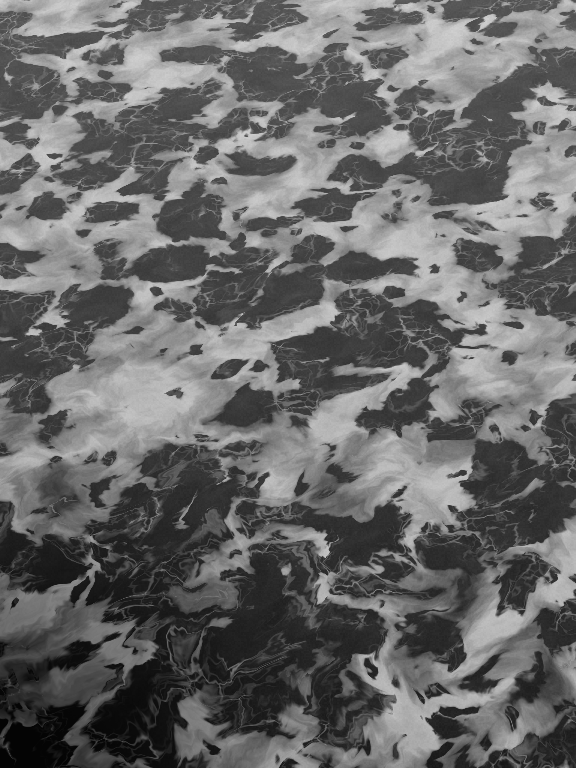
Reproduce this texture procedurally as a Shadertoy shader.

```glsl
vec2 hash2(vec2 p) {
    vec3 h = fract(p.xyx * vec3(.1031, .1030, .0973));
    h += dot(h, h.yzx + 33.33);
    return fract((h.xx + h.yz) * h.zy);
}

// Layered, self-bending sines, roughly -0.8 to 0.8
float waves(vec2 p) {
    const mat2 turn = mat2(.8, .6, -.6, .8);
    float sum = 0., amp = .62;
    for (int i = 0; i < 5; i++) {
        p += .55 * sin(p.yx * 1.13 + float(i) * 1.7);
        sum += amp * sin(p.x) * sin(p.y + .6);
        p = turn * p * 1.87 + 3.1;
        amp *= .56;
    }
    return sum;
}

// Cellular noise: x = distance gap to the border, y = random value of the cell
vec2 cells(vec2 p) {
    vec2 base = floor(p), local = fract(p);
    float nearest = 9., second = 9., id = 0.;
    for (int y = -1; y <= 1; y++)
    for (int x = -1; x <= 1; x++) {
        vec2 cell = vec2(x, y);
        vec2 seed = hash2(base + cell + 50.);
        float d = length(cell + .1 + .8 * seed - local);
        if (d < nearest) {
            second = nearest;
            nearest = d;
            id = fract(seed.x * 7.3 + seed.y * 3.1);
        } else {
            second = min(second, d);
        }
    }
    return vec2(second - nearest, id);
}

// Positive inside an opening of the foam, negative in the foam
float opening(vec2 p, float wall, float spread) {
    vec2 c = cells(p);
    return c.x - max(wall + spread * (c.y - .5), .035);
}

// Thin broken threads along cell borders
float lace(vec2 p, float width) {
    return 1. - smoothstep(.01, width, cells(p).x);
}

// Bright filaments where the wave field crosses zero
float filaments(vec2 p, float width) {
    return 1. - smoothstep(0., width, abs(waves(p)));
}

// Sea plane seen at a slant: features shrink and flatten upwards
vec2 seaPlane(vec2 p) {
    vec2 q = vec2((p.x - .375) * (1. + .5 * p.y), p.y + .9 * p.y * p.y);
    q.x -= .22 * q.y;
    return q + 2.;
}

void mainImage(out vec4 fragColor, in vec2 fragCoord) {
    vec2 p = fragCoord / iResolution.xy * vec2(.75, 1.);
    vec2 sea = seaPlane(p);
    float lit = smoothstep(.04, .5, length(p));
    float near = 1. - smoothstep(.2, .75, p.y);

    // Currents bend the foam, more strongly in the foreground
    vec2 flow = vec2(waves(sea * 21.), waves(sea * 21. + 40.));
    vec2 q = sea + mix(.022, .042, near) * flow;
    float detail = waves(q * 48.);
    float billow = waves(q * 17. + 9.);

    // Foam density, with a breaking crest at the left
    vec2 crest = (p - vec2(.12, .43)) / vec2(.15, .10);
    float density = .62 * waves(sea * 11. + 5.) + .06 * p.y;
    density += .28 * exp(-dot(crest, crest)) - .20 * (1. - lit);

    // Large and small openings in the foam
    float hole = opening(q * 8., .27 + density, .32);
    hole = max(hole, opening(q * 19. + 7., .46 + density, .4));
    hole += .11 * detail;
    float foam = 1. - smoothstep(-.06, .06, hole);

    // Foam body: soft veils, more see-through in the foreground
    float veil = .90 + .22 * billow + .16 * detail;
    veil -= near * (.10 - .30 * billow);
    veil -= .22 * smoothstep(-.22, .03, hole);
    foam *= clamp(veil, .2, 1.);

    // Threads and drifting wisps over the open water
    float patches = smoothstep(-.25, .45, waves(q * 23. + 2.));
    float threads = .50 * patches * lace(q * 21. + 3., .13);
    threads += .24 * patches * lace(q * 43., .22);
    float wisps = near * .45 * filaments(q * 15. + 21., .16);
    wisps *= smoothstep(-.3, .4, billow + .5 * detail);
    foam = max(foam, max(threads, wisps));

    // Tones: dark near corner, pale distance
    float water = mix(.12, .33, p.y) * mix(.12, 1., lit);
    water += .025 * detail * lit;
    float white = mix(.66, .75, p.y) * mix(.5, 1., lit);
    white += .05 * detail + .03 * billow;
    float grain = hash2(floor(p * 512.)).x - .5;
    float tone = mix(water, white, foam) + .025 * grain * lit;
    fragColor = vec4(vec3(clamp(tone, 0., 1.)), 1.);
}
```
